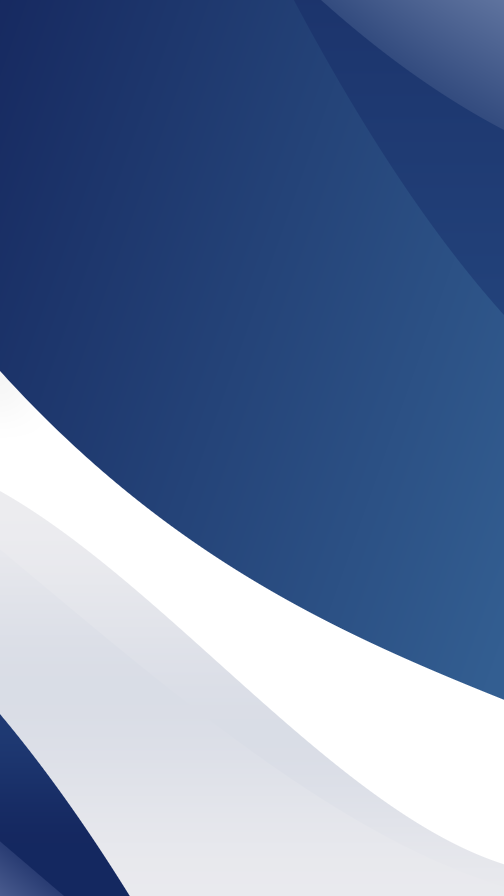
Give the GLSL for this background, as a Shadertoy shader.

```glsl
// Sweeping navy and white ribbons with soft grey folds and corner glows.
// Every border is a cubic curve of depth against width; the layers are
// filled with gradients and painted from back to front.

// Cubic curve with coefficients k, lowest power first
float curve(vec4 k, float x) {
    return k.x + x * (k.y + x * (k.z + x * k.w));
}

// Antialiased coverage of the side where d is positive
float cover(float d) {
    return clamp(0.5 + d / length(vec2(dFdx(d), dFdy(d))), 0.0, 1.0);
}

// Grey fold that is darkest at one depth and lightens above and below
vec3 foldColor(float depth, float darkest, float top, float bottom) {
    vec3 shade = vec3(0.852, 0.866, 0.902);
    vec3 pale = vec3(0.925, 0.925, 0.938);
    float above = smoothstep(darkest, top, depth);
    float below = smoothstep(darkest, bottom, depth);
    return mix(shade, pale, max(above, 0.85 * below));
}

void mainImage(out vec4 fragColor, in vec2 fragCoord) {
    vec2 uv = fragCoord / iResolution.xy;
    float x = uv.x;
    float depth = 1.0 - uv.y;

    // Diagonal blue field
    float slant = clamp(0.68 * x + 0.43 * depth, 0.0, 1.0);
    vec3 color = mix(vec3(0.088, 0.163, 0.378), vec3(0.2, 0.37, 0.57), slant);

    // Dark sail in the upper right
    float w = x - 0.583;
    float sail = w * (1.06 - 0.52 * w) - depth;
    vec3 sailColor = mix(vec3(0.11, 0.205, 0.425), vec3(0.135, 0.26, 0.48), depth * 2.8);
    color = mix(color, sailColor, cover(sail));

    // Pale glow, brightest in the upper right corner
    w = x - 0.637;
    float glow = w * (0.505 - 0.29 * w) - depth;
    float shine = clamp(0.22 + 5.4 * glow, 0.0, 1.0);
    vec3 glowColor = mix(vec3(0.15, 0.25, 0.46), vec3(0.37, 0.45, 0.62), shine);
    color = mix(color, glowColor, cover(glow));

    // White ribbon, faintly shaded at the left
    float ribbon = depth - curve(vec4(0.414, 0.62, -0.364, 0.111), x);
    float haze = (1.0 - smoothstep(0.0, 0.12, x)) * (1.0 - smoothstep(0.42, 0.5, depth));
    color = mix(color, vec3(1.0 - 0.035 * haze), cover(ribbon));

    // Two overlapping grey folds
    float upperFold = depth - curve(vec4(0.548, 0.316, 0.4386, -0.338), x);
    color = mix(color, foldColor(depth, 0.82, 0.56, 1.02), cover(upperFold));
    float lowerFold = depth - curve(vec4(0.613, 0.47, 0.0186, -0.112), x);
    color = mix(color, foldColor(depth, 0.77, 0.54, 1.0), cover(lowerFold));

    // Navy wedge in the lower left with its own glow
    float wedge = depth - curve(vec4(0.797, 0.67, 0.46, 0.0), x);
    vec3 wedgeColor = mix(vec3(0.12, 0.225, 0.45), vec3(0.08, 0.155, 0.375),
                          smoothstep(0.8, 0.95, depth));
    color = mix(color, wedgeColor, cover(wedge));
    float ember = depth - 0.939 - 0.48 * x;
    vec3 emberColor = mix(vec3(0.16, 0.235, 0.45), vec3(0.29, 0.36, 0.56),
                          clamp(ember * 16.0, 0.0, 1.0));
    color = mix(color, emberColor, cover(ember));

    fragColor = vec4(color, 1.0);
}
```
